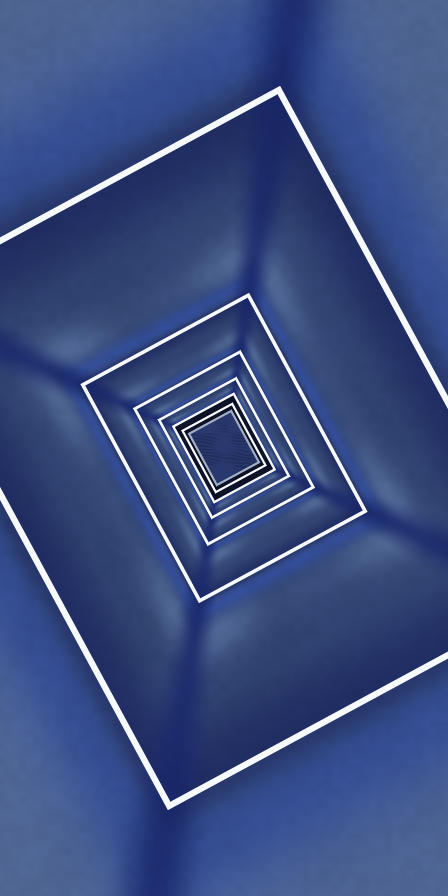
A WebGL 2 fragment shader for this background:

```glsl
#version 300 es
precision highp float;

uniform vec2 u_resolution;
out vec4 outColor;

#define TILT 0.496
#define DEPTH_SCALE 0.3776
#define DEPTH_START 0.763
#define ASPECT 1.33
#define ASPECT_INSET 0.0068
#define FRAME_COUNT 7
#define LINE_BASE 0.0018
#define LINE_GROWTH 0.0105
#define GRAIN 0.05

const vec3 NAVY  = vec3(0.125, 0.175, 0.385);
const vec3 SLATE = vec3(0.185, 0.260, 0.440);
const vec3 MIST  = vec3(0.325, 0.415, 0.590);
const vec3 BLUE  = vec3(0.200, 0.305, 0.610);
const vec3 SEAM  = vec3(0.090, 0.145, 0.410);
const vec3 VOID  = vec3(0.020, 0.030, 0.090);
const vec3 WHITE = vec3(0.970, 0.980, 0.990);
const vec3 STEEL = vec3(0.640, 0.690, 0.760);

float hash(vec2 p) {
    return fract(sin(dot(p, vec2(127.1, 311.7))) * 43758.5);
}

float noise(vec2 p) {
    vec2 i = floor(p), f = fract(p);
    f = f * f * (3.0 - 2.0 * f);
    return mix(mix(hash(i), hash(i + vec2(1, 0)), f.x),
               mix(hash(i + vec2(0, 1)), hash(i + vec2(1, 1)), f.x), f.y);
}

float bell(float x, float center, float width) {
    float t = (x - center) / width;
    return exp(-t * t);
}

// Tunnel wall: depth runs inward, across is 0 mid-wall and 1 at a seam
vec3 wallColor(float depth, float across, vec2 p) {
    float f = fract(depth);
    float outside = 1.0 - smoothstep(-0.22, -0.04, depth);
    float seam = smoothstep(0.76, 1.0, across);

    vec3 color = mix(NAVY, SLATE, smoothstep(0.0, 0.3, f));
    float corner = smoothstep(0.2, 0.78, across);
    float glow = bell(f, 0.62, 0.19) * (0.25 + 0.65 * corner);
    color = mix(color, MIST, max(glow, outside * 0.88));

    // Saturated band just before each frame
    float band = bell(f, 0.87, 0.10) * mix(0.85, 0.55, outside);
    color = mix(color, BLUE, band);
    color = mix(color, NAVY, 0.55 * smoothstep(0.93, 1.0, f));

    // Dark corners, deepening into the far end
    color = mix(color, SEAM, 0.8 * seam);
    color *= 1.0 + GRAIN * (noise(p * 9.0) + noise(p * 60.0) - 1.0);
    return mix(color, VOID, 0.85 * smoothstep(3.9, 4.4, depth));
}

// Far panel with faint uneven stripes
vec3 panelColor(vec2 p) {
    float wave = p.y * 900.0 + p.x * 120.0 + 5.0 * noise(p * 60.0);
    float patches = smoothstep(0.3, 0.75, noise(p * vec2(25.0, 45.0) + 3.0));
    float stripe = (0.5 + 0.5 * sin(wave)) * patches;
    return mix(vec3(0.16, 0.22, 0.43), NAVY * 0.7, 0.5 * stripe);
}

void main() {
    vec2 p = (gl_FragCoord.xy - 0.5 * u_resolution) / u_resolution.x;
    float pixel = 1.0 / u_resolution.x;
    float c = cos(TILT), s = sin(TILT);
    vec2 q = abs(vec2(c * p.x + s * p.y, c * p.y - s * p.x));

    // Perspective depth from the nested rectangle through this point
    vec2 reach = vec2(q.x, (q.y + ASPECT_INSET) / ASPECT);
    float radius = max(reach.x, reach.y);
    float across = min(reach.x, reach.y) / radius;
    float depth = DEPTH_SCALE / radius - DEPTH_START;

    float last = float(FRAME_COUNT - 1);
    vec3 color = mix(wallColor(depth, across, p), panelColor(p),
                     smoothstep(last - 0.1, last + 0.1, depth));

    // Bright frames at whole depths
    for (int i = 0; i < FRAME_COUNT; i++) {
        float n = float(i);
        float size = DEPTH_SCALE / (n + DEPTH_START);
        float halfWidth = LINE_BASE + LINE_GROWTH * size;
        vec2 extent = vec2(size, ASPECT * size - ASPECT_INSET) - halfWidth;
        vec2 edge = q - extent;
        float d = abs(max(edge.x, edge.y)) - halfWidth;
        float cover = 1.0 - smoothstep(-0.6 * pixel, 0.6 * pixel, d);
        color = mix(color, mix(WHITE, STEEL, step(last, n)), cover);
    }
    outColor = vec4(color, 1.0);
}
```
